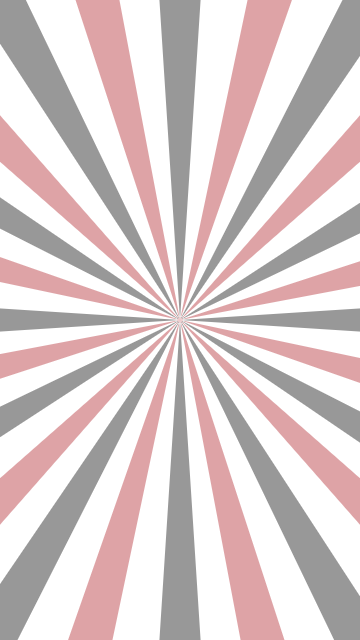
A Shadertoy shader for this background:

```glsl
const vec3 WHITE = vec3(1.0);
const vec3 GRAY = vec3(0.596);
const vec3 PINK = vec3(0.871, 0.639, 0.651);

void mainImage(out vec4 fragColor, in vec2 fragCoord) {
    vec2 p = (fragCoord - 0.5 * iResolution.xy) / iResolution.y;
    float pixel = 1.0 / iResolution.y;

    // Clockwise angle from straight up, split into 24 sectors
    float angle = degrees(atan(p.x, p.y + 1e-6));
    float ray = mod(floor(angle / 15.0 + 0.5), 24.0);
    float offset = mod(angle + 7.5, 15.0) - 7.5;

    // Two of every three rays lean slightly clockwise
    offset -= mod(ray, 3.0) < 0.5 ? 0.0 : 0.6;

    // Smooth wedge edges, with alternating ray colours
    float edge = length(p) * sin(radians(3.68 - abs(offset)));
    float coverage = clamp(edge / pixel + 0.5, 0.0, 1.0);
    vec3 rayColor = mod(ray, 2.0) < 0.5 ? GRAY : PINK;

    fragColor = vec4(mix(WHITE, rayColor, coverage), 1.0);
}
```
